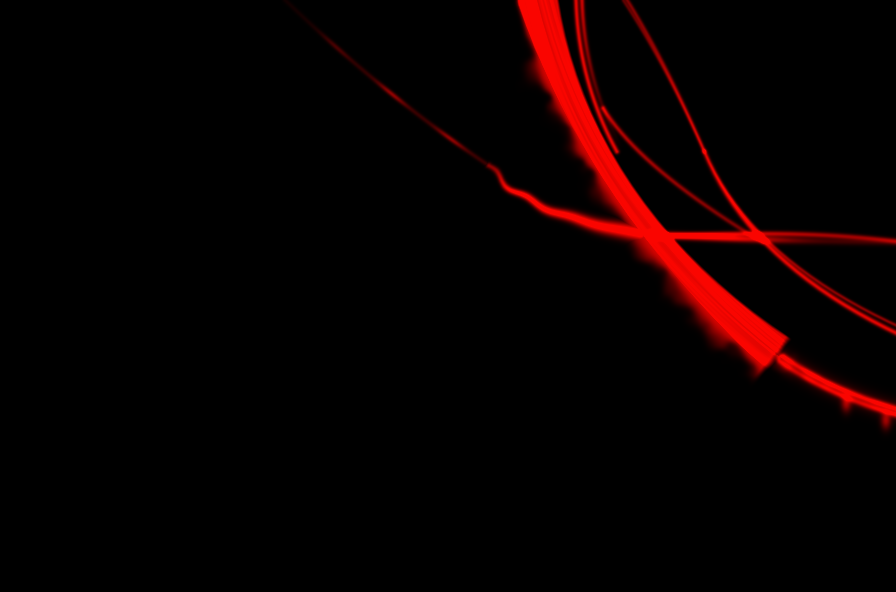
Reproduce this background procedurally as a WebGL 2 fragment shader.

```glsl
#version 300 es
precision highp float;
// Red light trails on black: a broad ragged beam crossed by thin threads.
// Each trail is a quadratic curve; its signed distance and position along
// the curve shape the width, the brightness and the soft glow.
uniform vec2 u_resolution;
out vec4 fragColor;

float hash(vec2 p) {
    return fract(sin(dot(p, vec2(127.1, 311.7))) * 43758.5453);
}

float noise(vec2 p) {
    vec2 i = floor(p), f = fract(p);
    f = f * f * (3.0 - 2.0 * f);
    return mix(mix(hash(i), hash(i + vec2(1, 0)), f.x),
               mix(hash(i + vec2(0, 1)), hash(i + vec2(1, 1)), f.x), f.y);
}

// Signed distance (negative below left) and parameter of the nearest point
vec2 curve(vec2 p, vec2 a, vec2 b, vec2 c) {
    const float STEPS = 20.0;
    vec2 best = vec2(9.0, 0.0), from = a;
    for (float i = 1.0; i <= STEPS; i++) {
        float t = i / STEPS;
        vec2 to = mix(mix(a, b, t), mix(b, c, t), t);
        vec2 along = to - from, rel = p - from;
        float h = clamp(dot(rel, along) / dot(along, along), 0.0, 1.0);
        float d = length(rel - along * h);
        float side = along.x * rel.y < along.y * rel.x ? -1.0 : 1.0;
        if (d < abs(best.x)) best = vec2(d * side, (i - 1.0 + h) / STEPS);
        from = to;
    }
    return best;
}

// Soft bright line of the given half width
float thread(float d, float width) {
    return exp(-d * d / (width * width));
}

// Broad beam with a crisp right side and a ragged glow on the left
float beam(vec2 p) {
    vec2 k = curve(p, vec2(0.909, 1.0), vec2(0.994, 0.652), vec2(1.319, 0.398));
    float width = 0.019 + 0.016 * pow(2.0 * k.y - 1.0, 2.0);
    float core = 1.0 - smoothstep(width - 0.004, width + 0.002, abs(k.x));
    core *= 0.88 + 0.25 * noise(vec2(k.x * 330.0, k.y * 3.0));
    float ragged = noise(p * 24.0) * 0.65 + noise(p * 55.0) * 0.35;
    float outside = max(-k.x - width + 0.006, 0.0);
    float reach = 0.006 + 0.024 * ragged * smoothstep(0.0, 0.2, k.y);
    float glow = k.x < 0.0 ? 0.85 * thread(outside, reach) : 0.0;
    return max(core, glow) * (1.0 - smoothstep(0.985, 1.0, k.y + 0.012 * (ragged - 0.5)));
}

// Wavy thread on the left, faint and broken at first, bright at the beam
float wavyThread(vec2 p) {
    vec2 k = curve(p, vec2(0.482, 1.0), vec2(0.65, 0.839), vec2(0.827, 0.72));
    float gaps = 0.3 + 0.7 * pow(0.5 + 0.5 * cos((k.y - 0.53) * 22.0), 2.0);
    float faint = 0.5 * smoothstep(0.0, 0.55, k.y) * gaps + 0.07;
    float light = faint * thread(k.x, 0.004);
    vec2 m = curve(p, vec2(0.827, 0.72), vec2(0.886, 0.636), vec2(1.083, 0.606));
    float wave = 0.005 * sin(m.y * 21.0) * (1.0 - m.y);
    float bright = mix(0.55, 1.2, smoothstep(0.0, 0.35, m.y));
    return max(light, bright * thread(m.x - wave, 0.005 + 0.009 * m.y * m.y));
}

// Thin threads right of the beam
float fineThreads(vec2 p) {
    vec2 k = curve(p, vec2(0.974, 1.0), vec2(0.978, 0.862), vec2(1.043, 0.744));
    float light = 0.9 * thread(k.x, 0.004) + 0.8 * thread(k.x - 0.01, 0.004) * (1.0 - k.y);
    // Long falling arc, split in two strands at its ends
    k = curve(p, vec2(1.057, 1.0), vec2(1.126, 0.892), vec2(1.191, 0.744));
    float split = 0.003 * (1.0 - k.y);
    light += 0.5 * (thread(k.x - split, 0.0035) + 0.7 * thread(k.x + split, 0.003));
    k = curve(p, vec2(1.191, 0.744), vec2(1.27, 0.557), vec2(1.526, 0.439));
    split = 0.006 * k.y;
    float fade = mix(0.55, 0.9, smoothstep(0.0, 0.4, k.y));
    light += fade * (thread(k.x + split, 0.0042) + 0.6 * thread(k.x - split, 0.003));
    // Branch joining beam and arc
    k = curve(p, vec2(1.02, 0.817), vec2(1.083, 0.715), vec2(1.289, 0.591));
    light += mix(0.75, 0.45, k.y) * thread(k.x, 0.004);
    // Level pair running to the right edge
    k = curve(p, vec2(1.102, 0.6), vec2(1.358, 0.614), vec2(1.526, 0.591));
    light += mix(0.9, 0.5, k.y) * thread(k.x, 0.0045);
    k = curve(p, vec2(1.102, 0.604), vec2(1.28, 0.593), vec2(1.526, 0.591));
    light += mix(1.0, 0.25, smoothstep(0.3, 0.75, k.y)) * thread(k.x, 0.006);
    return light;
}

// Tail beyond the end of the beam, with small drips below it
float tail(vec2 p) {
    vec2 k = curve(p, vec2(1.323, 0.394), vec2(1.407, 0.335), vec2(1.526, 0.303));
    float strands = thread(k.x - 0.004, 0.005) + 0.8 * thread(k.x + 0.006, 0.005);
    float light = strands * (0.7 + 0.4 * noise(p * 60.0)) + 0.25 * thread(k.x, 0.016);
    for (float i = 0.0; i < 2.0; i++) {
        vec2 q = p - vec2(1.431 + 0.067 * i, 0.319 - 0.029 * i);
        light += 0.6 * exp(-dot(q * q, vec2(14000.0, 4500.0)));
    }
    return light;
}

void main() {
    vec2 p = gl_FragCoord.xy / u_resolution * vec2(1.515, 1.0);
    float light = max(beam(p), wavyThread(p)) + fineThreads(p) + tail(p);
    light = clamp(light, 0.0, 1.0);
    vec3 red = vec3(0.98, 0.02 * light * light, 0.0);
    fragColor = vec4(red * light, 1.0);
}
```
